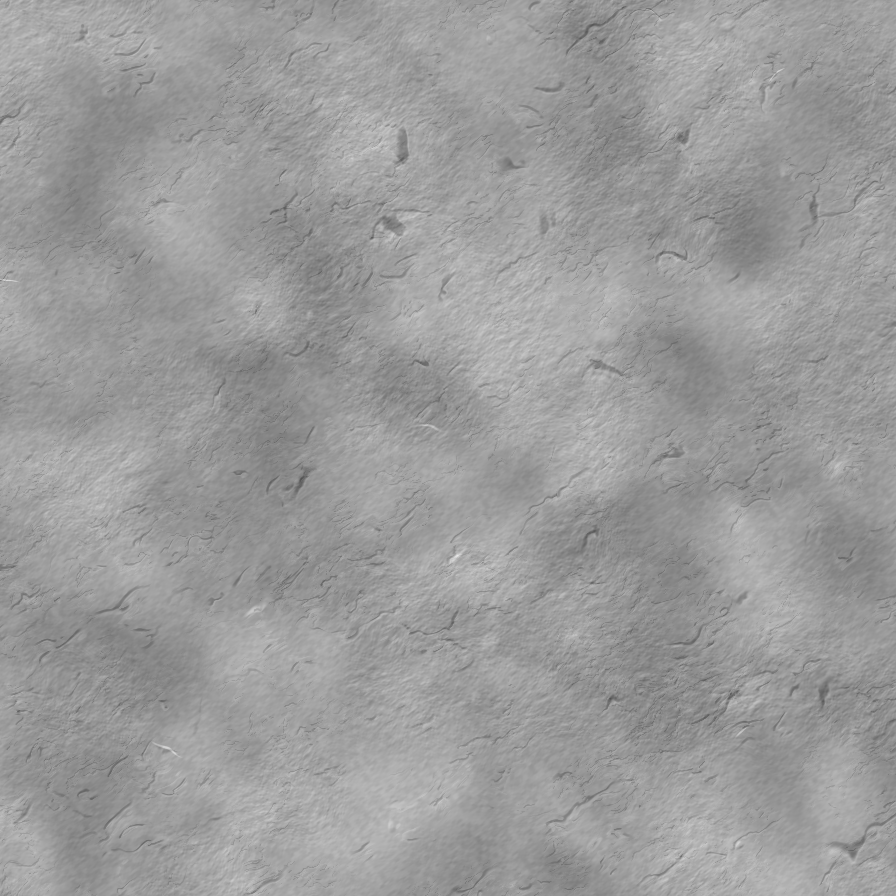
Give the GLSL for this texture, as a three.js fragment shader.

```glsl
varying vec2 vUv;

#define BASE_GRAY 0.612
#define CLOUD_SCALE 10.5
#define CLOUD_CONTRAST 0.265
#define GRAIN_ANGLE 0.6
#define RELIEF_DEPTH 0.27
#define GRAIN_DEPTH 0.055
#define CRACK_DEPTH 0.13
#define GOUGE_DEPTH 0.14
#define PEBBLE_DEPTH 0.15
#define SCRATCH_GLOW 0.18
#define LIGHT_DIR vec2(-0.5, 0.86)

float hash(vec2 p) {
  vec3 q = fract(p.xyx * 0.1031);
  q += dot(q, q.yzx + 33.33);
  return fract((q.x + q.y) * q.z);
}

float noise(vec2 p) {
  vec2 cell = floor(p), f = fract(p);
  f = f * f * f * (f * (f * 6.0 - 15.0) + 10.0);
  float low = mix(hash(cell), hash(cell + vec2(1.0, 0.0)), f.x);
  float high = mix(hash(cell + vec2(0.0, 1.0)), hash(cell + 1.0), f.x);
  return mix(low, high, f.y);
}

float fbm(vec2 p, float gain) {
  float sum = 0.0, weight = 1.0, total = 0.0;
  for (int i = 0; i < 4; i++) {
    sum += weight * noise(p);
    total += weight;
    weight *= gain;
    p = mat2(0.88, 0.47, -0.47, 0.88) * p * 2.03 + 17.3;
  }
  return sum / total;
}

vec2 rotate(vec2 p, float angle) {
  float c = cos(angle), s = sin(angle);
  return vec2(c * p.x + s * p.y, c * p.y - s * p.x);
}

vec2 warp(vec2 p, float scale, float amount) {
  return p + amount * (vec2(noise(p * scale), noise(p * scale + 41.7)) - 0.5);
}

// Crumbly surface height, slightly stretched along the grain
float surfaceHeight(vec2 p) {
  vec2 g = rotate(warp(p, 20.0, 0.015), GRAIN_ANGLE);
  float flakes = fbm(g * vec2(40.0, 62.0), 0.78);
  float ridge = abs(noise(g * vec2(50.0, 85.0) + 9.0) - 0.5);
  return flakes + 0.2 * ridge;
}

float crackField(vec2 p, float scale) {
  vec2 g = rotate(warp(p, 30.0, 0.016), GRAIN_ANGLE);
  return fbm(g * vec2(0.65, 1.3) * scale + scale, 0.6) - 0.5;
}

// Flake edge: dark where it faces away from the light, with a pale lip
float crackTone(vec2 p, float scale, float width) {
  float e = 0.001;
  float f = crackField(p, scale);
  vec2 slope = vec2(crackField(p + vec2(e, 0.0), scale),
                    crackField(p + vec2(0.0, e), scale)) - f;
  float steepness = max(length(slope), 0.00001);
  float side = f / max(steepness / e, scale * 0.3);
  float facing = dot(slope / steepness, LIGHT_DIR);
  width *= 0.4 + 1.4 * noise(p * 55.0 + scale);
  float dark = 1.0 - smoothstep(0.1 * width, width, abs(side));
  float lip = 1.0 - smoothstep(0.0, 2.0 * width, abs(side + 1.8 * width));
  float patchMask = smoothstep(0.38, 0.65, noise(p * 14.0 + scale));
  patchMask *= smoothstep(0.32, 0.65, noise(p * 42.0 + 2.0 * scale));
  return patchMask * (0.4 * lip * abs(facing) - dark * smoothstep(-0.2, 0.8, facing));
}

// Scattered bent ellipses: size holds half length and half width
float marks(vec2 p, float grid, float share, vec2 size, float spin) {
  vec2 home = floor(p * grid);
  float cover = 0.0;
  for (int j = -1; j <= 1; j++) {
    for (int i = -1; i <= 1; i++) {
      vec2 cell = home + vec2(float(i), float(j));
      vec2 id = cell + grid * 7.0;
      vec2 center = (cell + vec2(hash(id + 3.1), hash(id + 8.7))) / grid;
      float angle = GRAIN_ANGLE + spin * (hash(id + 15.3) - 0.5);
      vec2 local = rotate(p - center, angle) / (size * mix(0.4, 1.2, hash(id + 21.9)));
      local.y += 1.2 * (hash(id + 27.0) - 0.5) * local.x * local.x;
      float body = 1.0 - smoothstep(0.2, 1.0, length(local));
      cover = max(cover, body * step(hash(id + 33.0), share));
    }
  }
  return cover;
}

void main() {
  vec2 uv = vUv;
  vec2 ragged = warp(warp(uv, 38.0, 0.022), 120.0, 0.011);
  vec2 toLight = LIGHT_DIR * 0.002;

  // Soft light and dark mottling
  float gray = BASE_GRAY + CLOUD_CONTRAST * (fbm(warp(uv, 6.0, 0.07) * CLOUD_SCALE + 5.0, 0.42) - 0.5);

  // Lit relief and fine directional grain
  float roughness = mix(0.3, 1.15, smoothstep(0.3, 0.7, noise(uv * 9.0 + 60.0)));
  gray += RELIEF_DEPTH * roughness * (surfaceHeight(uv) - surfaceHeight(uv + toLight));
  vec2 grain = rotate(uv, GRAIN_ANGLE);
  gray += GRAIN_DEPTH * (noise(grain * vec2(170.0, 340.0)) - 0.5);

  // Cracks, each layer finer than the last
  float scale = 18.0;
  for (int layer = 0; layer < 3; layer++) {
    gray += CRACK_DEPTH * pow(18.0 / scale, 0.4) * crackTone(uv, scale, 0.009 / sqrt(scale));
    scale *= 1.9;
  }

  // Gouges with a lit lower rim
  float gouge = marks(ragged, 9.0, 0.35, vec2(0.025, 0.0065), 1.6);
  float rim = marks(ragged + toLight * 2.5, 9.0, 0.35, vec2(0.025, 0.0065), 1.6);
  gray += GOUGE_DEPTH * (0.4 * max(rim - gouge, 0.0) - gouge);

  // Rounded pebbles
  vec2 lumpy = warp(uv, 45.0, 0.012);
  float pebble = marks(lumpy, 8.0, 0.4, vec2(0.018, 0.013), 3.0);
  float shifted = marks(lumpy + toLight, 8.0, 0.4, vec2(0.018, 0.013), 3.0);
  gray += PEBBLE_DEPTH * (pebble - shifted) + 0.02 * pebble;

  // Sparse bright scratches
  gray += SCRATCH_GLOW * marks(lumpy, 4.0, 0.3, vec2(0.022, 0.0028), 2.0);

  gl_FragColor = vec4(vec3(clamp(gray, 0.0, 1.0)), 1.0);
}
```
